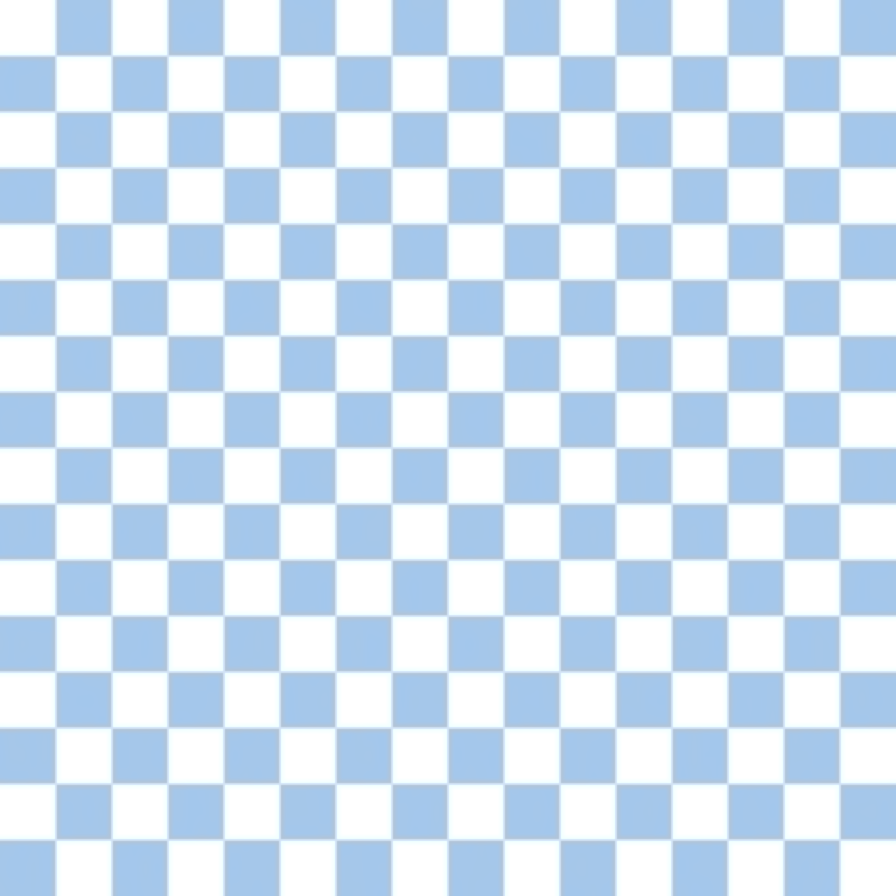
This pattern is drawn by a three.js fragment shader. Its source:

```glsl
// A 16 by 16 checkerboard of light blue and white squares, blue at lower left.
// Brightness changes crisply at the grid lines while the tint bleeds softly
// across them, and a faint smooth noise varies the tint.

varying vec2 vUv;

float hash(vec2 p) {
  return fract(sin(dot(p, vec2(127.1, 311.7))) * 43758.5);
}

float valueNoise(vec2 p) {
  vec2 i = floor(p);
  vec2 f = smoothstep(0.0, 1.0, p - i);
  float low = mix(hash(i), hash(i + vec2(1.0, 0.0)), f.x);
  float high = mix(hash(i + vec2(0.0, 1.0)), hash(i + 1.0), f.x);
  return mix(low, high, f.y);
}

// Share of blue at p, in cells; softness is the blend width beside each line.
float checker(vec2 p, float softness) {
  vec2 parity = 1.0 - 2.0 * mod(floor(p), 2.0);
  // Only inner grid lines blend, so the canvas border stays clean.
  vec2 line = clamp(floor(p + 0.5), 1.0, 15.0);
  vec2 wave = parity * smoothstep(0.0, softness, abs(p - line));
  return 0.5 + 0.5 * wave.x * wave.y;
}

void main() {
  vec2 p = vUv * 16.0;

  // Crisp brightness
  float brightness = mix(1.0, 0.755, checker(p, 0.035));

  // Soft tint with slight streaky variation
  float variation = 0.95 + 0.1 * valueNoise(p * vec2(5.0, 2.0));
  vec3 tint = vec3(-0.11, 0.025, 0.165) * checker(p, 0.13) * variation;

  gl_FragColor = vec4(clamp(brightness + tint, 0.0, 1.0), 1.0);
}
```
